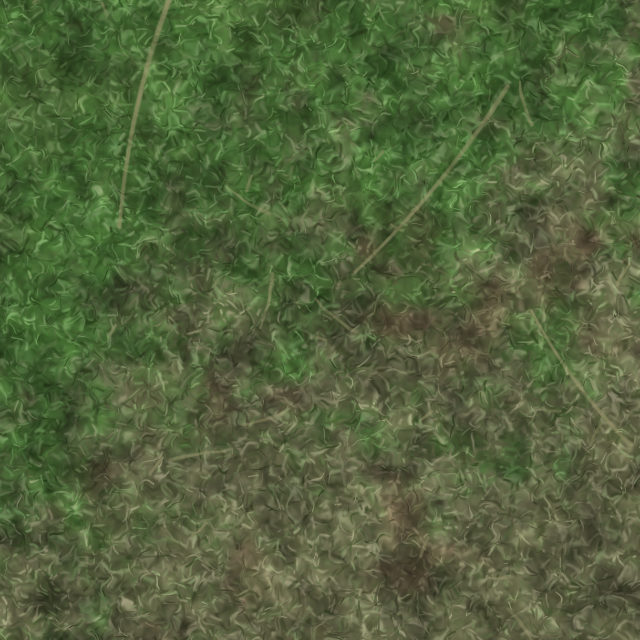
A WebGL 1 fragment shader for this texture:

```glsl
precision highp float;
// Worn lawn seen from above: tangled green blades, dry brown patches and loose straws.
uniform vec2 u_resolution;

const float TAU = 6.28318;
const vec3 STRAW = vec3(0.60, 0.58, 0.42);
const vec3 SOIL = vec3(0.36, 0.29, 0.22);
const vec3 MEAN = vec3(0.325, 0.385, 0.24);

float hash(vec2 p) {
  vec3 q = fract(p.xyx * vec3(0.1031, 0.1030, 0.0973));
  q += dot(q, q.yzx + 33.33);
  return fract((q.x + q.y) * q.z);
}

vec2 hash2(vec2 p) {
  return vec2(hash(p), hash(p + 57.3));
}

float noise(vec2 p) {
  vec2 i = floor(p);
  vec2 f = fract(p);
  f = f * f * (3.0 - 2.0 * f);
  float low = mix(hash(i), hash(i + vec2(1.0, 0.0)), f.x);
  float high = mix(hash(i + vec2(0.0, 1.0)), hash(i + 1.0), f.x);
  return mix(low, high, f.y);
}

float fbm(vec2 p) {
  float sum = 0.0;
  float weight = 0.5;
  for (int i = 0; i < 4; i++) {
    sum += weight * noise(p);
    p = p * 2.03 + 17.1;
    weight *= 0.5;
  }
  return sum / 0.9375;
}

vec2 rotate(vec2 p, float angle) {
  float c = cos(angle);
  float s = sin(angle);
  return vec2(c * p.x + s * p.y, c * p.y - s * p.x);
}

// Dark, middle and light colours joined into one ramp.
vec3 ramp(vec3 dark, vec3 middle, vec3 light, float tone) {
  return tone < 0.5 ? mix(dark, middle, tone * 2.0) : mix(middle, light, tone * 2.0 - 1.0);
}

vec3 grassColor(float tone, float dryness) {
  vec3 fresh = ramp(vec3(0.17, 0.27, 0.11), vec3(0.27, 0.41, 0.20), vec3(0.44, 0.58, 0.36), tone);
  vec3 dry = ramp(vec3(0.23, 0.25, 0.15), vec3(0.36, 0.37, 0.26), vec3(0.54, 0.54, 0.42), tone);
  return mix(fresh, dry, clamp(dryness, 0.0, 1.0));
}

// One scatter of short, tapering blades of mixed size and strength, one per cell.
vec3 addBlades(vec3 color, vec2 p, float cells, float seed, float dryness) {
  vec2 grid = rotate(p, seed) * cells;
  for (int y = -1; y <= 1; y++) {
    for (int x = -1; x <= 1; x++) {
      vec2 cell = floor(grid) + vec2(float(x), float(y));
      vec2 id = cell + seed * 31.7;
      vec2 shape = hash2(id + 11.0);
      vec2 local = rotate(grid - cell - hash2(id), TAU * hash(id + 23.0));
      float along = local.x / mix(0.25, 0.8, shape.x);
      float across = abs(local.y + 0.3 * (shape.y - 0.5) * local.x * local.x);
      float width = mix(0.14, 0.34, shape.y * shape.y);
      float mask = smoothstep(width, 0.0, across) * smoothstep(0.0, 0.8, 1.0 - along * along);
      vec3 tint = grassColor(hash(id + 41.0), dryness + 0.8 * (hash(id + 67.0) - 0.5));
      color = mix(color, tint, mask * mix(0.45, 0.95, hash(id + 83.0)));
    }
  }
  return color;
}

// Coverage of a bowed stalk that thins from start to end.
float stalk(vec2 p, vec2 start, vec2 end, float bow, float width) {
  vec2 span = end - start;
  float t = clamp(dot(p - start, span) / dot(span, span), 0.0, 1.0);
  vec2 side = normalize(vec2(-span.y, span.x));
  float d = length(p - start - span * t - side * bow * 4.0 * t * (1.0 - t));
  float radius = width * mix(1.0, 0.65, t);
  return smoothstep(radius, radius * 0.25, d) * mix(0.5, 1.0, noise(p * 45.0));
}

void main() {
  vec2 uv = gl_FragCoord.xy / u_resolution;
  vec2 jitter = vec2(noise(uv * 62.0), noise(uv * 62.0 + 80.0)) - 0.5;
  vec2 warped = uv + 0.012 * jitter;

  // Broad wear: lush towards the upper left, dry in the middle and lower right.
  float wear = 0.56 + 0.4 * (uv.x - 0.5) - 0.75 * (uv.y - 0.5);
  float patches = 0.9 * (fbm(uv * 5.0 + 63.7) - 0.5) + 0.5 * (noise(warped * 26.0) - 0.5);
  float dryness = smoothstep(0.1, 0.95, wear + patches);
  float soil = smoothstep(0.54, 0.76, fbm(warped * 8.0 + 21.0)) * (0.25 + 0.75 * dryness);

  // Soft undergrowth, then blades from coarse to fine.
  vec3 color = grassColor(0.1 + 0.6 * fbm(warped * 45.0), dryness);
  for (int i = 0; i < 6; i++) {
    float layer = float(i);
    color = addBlades(color, warped, 30.0 + 7.0 * layer, 1.3 + layer * 2.1, dryness);
  }
  color = mix(color, SOIL * (0.4 + 1.7 * dot(color, vec3(0.333))), 0.5 * soil);

  // Clumped light and shade, fine grain, then overall contrast.
  float clumps = 0.34 * (noise(warped * 38.0 + 9.0) - 0.5) + 0.5 * (fbm(uv * 11.0 + 40.0) - 0.5);
  color *= 1.0 + clumps + 0.16 * (noise(uv * 125.0) - 0.5);
  color = MEAN + 1.15 * (color - MEAN) + 0.008;

  // Small loose straws, then three long stalks.
  float straws = 0.0;
  for (int i = 0; i < 22; i++) {
    vec2 id = vec2(float(i) * 3.7, 9.2);
    vec2 start = hash2(id);
    float size = mix(0.02, 0.11, pow(hash(id + 5.0), 2.0));
    vec2 end = start + rotate(vec2(size, 0.0), TAU * hash(id + 8.0));
    straws = max(straws, 0.7 * stalk(uv + 0.003 * jitter, start, end, size * 0.04, 0.0045));
  }
  straws = max(straws, stalk(uv, vec2(0.268, 1.01), vec2(0.187, 0.645), -0.014, 0.0068));
  straws = max(straws, 0.85 * stalk(uv, vec2(0.793, 0.865), vec2(0.555, 0.575), 0.012, 0.0058));
  straws = max(straws, 0.8 * stalk(uv, vec2(0.985, 0.305), vec2(0.83, 0.515), 0.010, 0.005));
  gl_FragColor = vec4(mix(color, STRAW, 0.85 * straws), 1.0);
}
```
